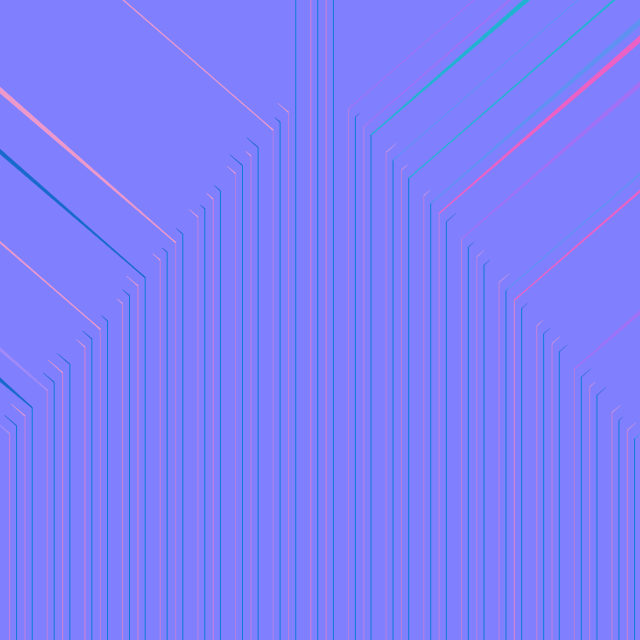
A WebGL 2 fragment shader for this texture map:

```glsl
#version 300 es
precision highp float;
// Normal map of fine vertical grooves ending under a gabled roof line.
// Grooves repeat in cells of four; folded roof coordinates turn each groove
// into a short bevel or a long widening ray at right angles to the slope.

uniform vec2 u_resolution;
out vec4 fragColor;

const vec3 FLAT_NORMAL = vec3(0.502, 0.502, 1.0);
const vec3 GROOVE_PINK = vec3(0.86, 0.50, 0.80);
const vec3 GROOVE_BLUE = vec3(0.06, 0.48, 0.84);
const float CELLS = 17.0;
const vec4 OFFSETS = vec4(0.256, 0.440, 0.664, 0.856); // groove places in a cell
const float GROOVE_WIDTH = 0.0016;
const float APEX = 0.881;        // roof height at the centre
const float SLOPE = 1.152;       // roof fall per unit of width
const float OPEN_HALF = 0.041;   // grooves this near the centre run to the top
const float RAY_WIDTH = 0.0018;

// Ray colours: pink, deep blue, lavender, violet, teal, sky, magenta
const vec3 RAY_COLORS[7] = vec3[7](
    vec3(0.93, 0.60, 0.80), vec3(0.10, 0.41, 0.80), vec3(0.63, 0.54, 0.97),
    vec3(0.63, 0.44, 0.96), vec3(0.13, 0.70, 0.82), vec3(0.37, 0.57, 0.95),
    vec3(0.93, 0.38, 0.77));

// Each ray: groove index, widening per unit length, colour index
const vec3 LEFT_RAYS[7] = vec3[7](
    vec3(28, 0.001, 0), vec3(18, 0.017, 0), vec3(15, 0.016, 1),
    vec3(10, 0.006, 0), vec3(4, 0.035, 2), vec3(3, 0.055, 1), vec3(0, 0.0, 2));
const vec3 RIGHT_RAYS[12] = vec3[12](
    vec3(36, 0.0, 3), vec3(38, 0.005, 3), vec3(39, 0.018, 4),
    vec3(41, 0.0, 5), vec3(43, 0.003, 4), vec3(45, 0.015, 5),
    vec3(46, 0.017, 6), vec3(48, 0.015, 3), vec3(53, 0.003, 5),
    vec3(54, 0.007, 6), vec3(60, 0.028, 3), vec3(67, 0.0, 5));

float hash(float n) {
    return fract(sin(n * 91.345 + 4.7) * 4375.85);
}

// Share of a pixel covered by a band of the given width
float band(float d, float width, float px) {
    float lo = max(d - 0.5 * px, -0.5 * width);
    float hi = min(d + 0.5 * px, 0.5 * width);
    return max(hi - lo, 0.0) / px;
}

float above(float d, float px) {
    return clamp(d / px + 0.5, 0.0, 1.0);
}

float grooveX(float index) {
    int slot = int(mod(index, 4.0));
    return (floor(index / 4.0) + OFFSETS[slot]) / CELLS;
}

// Index of the groove nearest to x among those in one slot
float nearestGroove(float x, int slot) {
    return 4.0 * floor(x * CELLS - OFFSETS[slot] + 0.5) + float(slot);
}

void drawRay(inout vec3 color, vec3 ray, vec2 roof, float stretch, float px) {
    float foot = abs(grooveX(ray.x) - 0.5) * stretch;
    float width = RAY_WIDTH + ray.y * max(roof.y, 0.0);
    float cover = band(roof.x - foot, width, px) * above(roof.y, px);
    color = mix(color, RAY_COLORS[int(ray.z)], cover);
}

void main() {
    vec2 p = gl_FragCoord.xy / u_resolution;
    float px = 1.0 / min(u_resolution.x, u_resolution.y);
    float side = p.x < 0.5 ? -1.0 : 1.0;

    // Roof coordinates: x down the slope, y outward from it
    float stretch = length(vec2(1.0, SLOPE));
    vec2 q = vec2(abs(p.x - 0.5), p.y - APEX);
    vec2 roof = vec2(q.x - SLOPE * q.y, SLOPE * q.x + q.y) / stretch;
    float footX = 0.5 + side * roof.x / stretch;

    vec3 color = FLAT_NORMAL;
    for (int slot = 0; slot < 4; slot++) {
        bool blue = slot % 2 == 1;

        // Vertical groove below the roof
        float id = nearestGroove(p.x, slot);
        float x = grooveX(id);
        float fromCentre = abs(x - 0.5);
        float top = fromCentre < OPEN_HALF ? 2.0 : APEX - SLOPE * fromCentre;
        float strength = blue ? 1.0 : mix(0.5, 1.0, hash(id));
        float cover = band(p.x - x, GROOVE_WIDTH, px) * above(top - p.y, px);
        color = mix(color, blue ? GROOVE_BLUE : GROOVE_PINK, cover * strength);

        // Short tapering bevel at its head
        id = nearestGroove(footX, slot);
        float foot = abs(grooveX(id) - 0.5);
        float reach = mix(0.009, 0.031, hash(id + 7.0)) * (side < 0.0 ? 1.0 : 0.7);
        float taper = 1.0 - 0.6 * clamp(roof.y / reach, 0.0, 1.0);
        cover = band(roof.x - foot * stretch, RAY_WIDTH * taper, px);
        cover *= above(roof.y, px) * above(reach - roof.y, px);
        cover *= step(OPEN_HALF, foot) * (side < 0.0 ? 1.0 : 0.65);
        color = mix(color, blue ? RAY_COLORS[1] : RAY_COLORS[0], cover);
    }

    // Long rays cast outward from chosen grooves
    if (side < 0.0) {
        for (int i = 0; i < 7; i++) drawRay(color, LEFT_RAYS[i], roof, stretch, px);
    } else {
        for (int i = 0; i < 12; i++) drawRay(color, RIGHT_RAYS[i], roof, stretch, px);
    }
    fragColor = vec4(color, 1.0);
}
```
